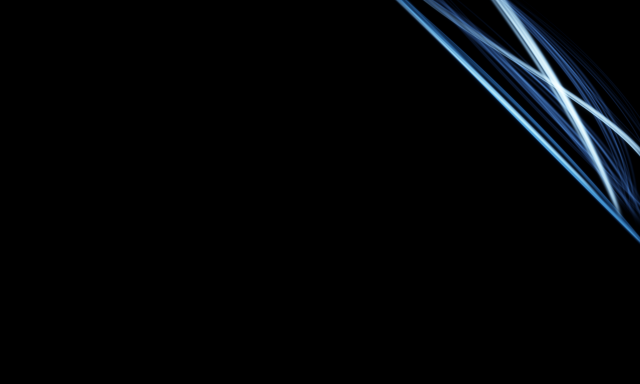
Write a Shadertoy shader that draws this background.

```glsl
// Bundles of thin glowing blue-white fibres sweep across the upper right
// corner of a black field. Each bundle loops over hashed curves x = f(depth),
// adds their light, and a soft exposure curve turns it into colour.

const float ASPECT = 1.667;
const vec3 ICE  = vec3(0.66, 1.00, 1.36);
const vec3 BLUE = vec3(0.30, 0.82, 1.55);
const vec3 NAVY = vec3(0.42, 0.82, 1.60);

float hash(float n) {
    return fract(sin(n * 127.1 + 3.7) * 4375.85);
}

// Sharp core plus a faint halo; cores thinner than a pixel are widened and dimmed.
float fibre(float dist, float width, float pixel) {
    float w = max(width, 0.65 * pixel);
    float core = exp(-dist * dist / (w * w)) * width / w;
    float halo = 0.07 * exp(-abs(dist) / 0.005);
    return core + halo;
}

// p: x from the left, y as depth from the top, in canvas heights.
// bend: bulge and skew; spread: bundle size at start, middle and end.
// shine: gain, brightest place along the bundle, reach of that highlight.
float bundle(vec2 p, vec2 from, vec2 to, vec2 bend, vec3 spread,
             int count, float width, vec3 shine, float seed, float pixel) {
    vec2 chord = to - from;
    float s = (p.y - from.y) / chord.y;
    float arch = 4.0 * s * (1.0 - s);
    float centre = mix(from.x, to.x, s) + arch * (bend.x + bend.y * (2.0 * s - 1.0));

    // Slope of the centre line converts horizontal offset to distance.
    float bow = 4.0 * (1.0 - 2.0 * s) * (bend.x + bend.y * (2.0 * s - 1.0))
              + 2.0 * arch * bend.y;
    float slope = (chord.x + bow) / chord.y;
    float toDistance = inversesqrt(1.0 + slope * slope);

    float light = 0.0;
    for (int i = 0; i < count; i++) {
        float id = seed + float(i) * 1.73;
        float lane = (float(i) + hash(id)) / float(count) - 0.5;
        float drift = hash(id + 11.3) - 0.5;
        float offset = lane * mix(spread.x, spread.z, s) + drift * arch * spread.y;
        float thickness = width * mix(0.6, 1.4, hash(id + 23.9));
        float strength = mix(0.3, 1.0, hash(id + 37.1));
        light += strength * fibre((p.x - centre - offset) * toDistance, thickness, pixel);
    }

    float along = (s - shine.y) / shine.z;
    float highlight = 0.15 + 0.85 * exp(-along * along);
    float ends = smoothstep(-0.05, 0.0, s) * (1.0 - smoothstep(0.94, 1.08, s));
    return light * shine.x * highlight * ends;
}

void mainImage(out vec4 fragColor, in vec2 fragCoord) {
    vec2 uv = fragCoord / iResolution.xy;
    vec2 p = vec2(uv.x * ASPECT, 1.0 - uv.y);
    float pixel = 1.0 / iResolution.y;
    vec3 light = vec3(0.0);

    // Dim veils filling the space between the bright bundles.
    light += NAVY * bundle(p, vec2(1.13, 0.0), vec2(1.68, 0.57), vec2(0.030, 0.0),
        vec3(0.05, 0.11, 0.06), 13, 0.0026, vec3(0.30, 0.48, 0.42), 2.0, pixel);
    light += NAVY * bundle(p, vec2(1.16, 0.0), vec2(1.62, 0.53), vec2(0.035, 0.0),
        vec3(0.08, 0.05, 0.03), 5, 0.0020, vec3(0.22, 0.60, 0.40), 19.0, pixel);
    light += NAVY * bundle(p, vec2(1.33, 0.0), vec2(1.69, 0.39), vec2(0.025, 0.0),
        vec3(0.07, 0.07, 0.06), 8, 0.0022, vec3(0.16, 0.60, 0.45), 31.0, pixel);

    // Blue arc on the right.
    light += NAVY * bundle(p, vec2(1.31, 0.0), vec2(1.645, 0.52), vec2(0.066, 0.0),
        vec3(0.025, 0.03, 0.03), 6, 0.0024, vec3(0.42, 0.40, 0.45), 43.0, pixel);

    // Long left bundle and its pale outer edge.
    light += BLUE * bundle(p, vec2(1.047, 0.0), vec2(1.675, 0.635), vec2(0.015, 0.0),
        vec3(0.025, 0.045, 0.012), 8, 0.0028, vec3(0.75, 0.50, 0.42), 57.0, pixel);
    light += ICE * bundle(p, vec2(1.038, 0.0), vec2(1.535, 0.485), vec2(0.004, 0.0),
        vec3(0.012, 0.006, 0.004), 2, 0.0022, vec3(1.50, 0.55, 0.38), 71.0, pixel);

    // Shallow bundle crossing toward the right edge.
    light += ICE * bundle(p, vec2(1.115, 0.0), vec2(1.675, 0.405), vec2(0.024, 0.035),
        vec3(0.035, 0.008, 0.025), 5, 0.0028, vec3(1.15, 0.78, 0.38), 83.0, pixel);

    // Steep white bundle, the brightest of all.
    light += ICE * bundle(p, vec2(1.298, 0.0), vec2(1.605, 0.535), vec2(0.023, 0.0),
        vec3(0.030, 0.010, 0.008), 6, 0.0036, vec3(1.70, 0.40, 0.42), 97.0, pixel);

    // Exposure, with the faintest haze pushed down to black.
    vec3 colour = 1.0 - exp(-max(light - 0.012, 0.0));
    fragColor = vec4(colour, 1.0);
}
```
